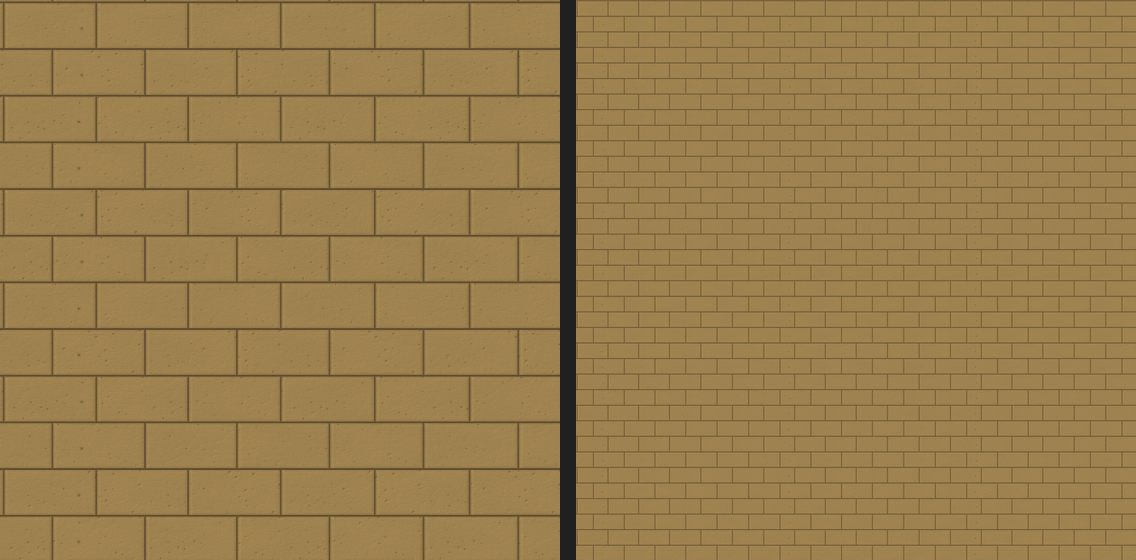
Left: one tile. Right: repeated 3 by 3.
This texture is drawn by a Shadertoy shader. Its source:

```glsl
// Tan block wall in running bond: 6 blocks across, 12 courses, thin dark grooves, pitted grain.

vec2 hash2(vec2 p) {
    vec3 q = fract(p.xyx * vec3(0.1031, 0.1030, 0.0973));
    q += dot(q, q.yzx + 33.33);
    return fract((q.xx + q.yz) * q.zy);
}

// Vector to the nearest cell point, wrapping after period cells
vec2 nearestPoint(vec2 p, vec2 period) {
    vec2 cell = floor(p), best = vec2(2.0);
    for (int y = -1; y <= 1; y++)
    for (int x = -1; x <= 1; x++) {
        vec2 c = cell + vec2(x, y);
        vec2 v = c + hash2(mod(c, period)) - p;
        if (dot(v, v) < dot(best, best)) best = v;
    }
    return best;
}

// Sparse pits, one per cell at most; the layout recurs each quarter width and each course
float pits(vec2 p, float course) {
    vec2 cell = mod(floor(p), vec2(16.0, 8.0));
    vec2 place = 0.2 + 0.6 * hash2(cell + 7.0);
    vec2 kind = hash2(cell + 41.0);
    float fade = 0.55 + 0.45 * sin(course * 2.1 + kind.y * 6.28);
    vec2 v = (fract(p) - place) * vec2(12.0, 8.0);
    v.x += v.y * (kind.y - 0.5);
    float radius = 0.7 + 0.7 * kind.y;
    return step(kind.x, 0.23) * fade * exp(-dot(v, v) / (radius * radius));
}

float bump(float d, float width) {
    return exp(-d * d / (width * width));
}

void mainImage(out vec4 fragColor, in vec2 fragCoord) {
    vec2 uv = fragCoord / iResolution.xy;
    float pixel = 1.0 / iResolution.y;

    // Courses run downward; every other one is shifted by about half a block
    float y = (1.0 - uv.y - 0.0042) * 12.0;
    float course = mod(floor(y), 12.0);
    float u = uv.x - mix(0.0065, 0.0935, mod(course, 2.0));
    u += 0.0026 * (1.0 - cos(6.2831853 * u));

    // Signed distance past the nearest upright (x) and level (y) joint
    vec2 block = vec2(u * 6.0, y);
    vec2 d = (block - round(block)) / vec2(6.0, 12.0);

    // Embossed grain, nudged sideways in pairs of courses
    vec2 p = vec2(uv.x + 0.0052 * mod(floor(course / 2.0), 2.0), y);
    vec2 fine = nearestPoint(p * vec2(160.0, 20.0), vec2(160.0, 240.0));
    vec2 broad = nearestPoint(p * vec2(60.0, 8.0), vec2(60.0, 96.0));
    float tone = 1.0 + 0.030 * dot(fine, vec2(0.6, 0.8)) + 0.014 * dot(broad, vec2(0.5, 0.8));
    tone += 0.006 * sin(6.2831853 * (p.x * 4.0 + 0.5 * sin(p.y * 3.1415927)));

    // Pits with a lit lower right rim, and one larger chip per course
    vec2 pitCell = p * vec2(64.0, 8.0);
    tone -= 0.22 * pits(pitCell, course);
    tone += 0.06 * pits(pitCell - vec2(0.12, 0.18), course);
    vec2 chip = vec2(p.x - 0.146, (fract(y) - 0.56) / 12.0);
    tone -= 0.28 * bump(length(chip), 0.0024);

    // Rounded block edges: soft shade both sides, light on the right and lower side
    tone -= 0.09 * max(bump(d.x, 0.0048), bump(d.y, 0.0042));
    tone += 0.06 * bump(d.x - 0.0052, 0.0022) + 0.03 * bump(d.y - 0.0048, 0.0022);

    vec2 groove = 1.0 - smoothstep(vec2(0.0004), vec2(0.0004 + max(0.0022, pixel)), abs(d));
    float joint = max(groove.x * 0.85, groove.y);

    vec3 stone = vec3(0.622, 0.511, 0.311) * tone;
    vec3 mortar = vec3(0.36, 0.29, 0.175);
    fragColor = vec4(mix(stone, mortar, joint), 1.0);
}
```
